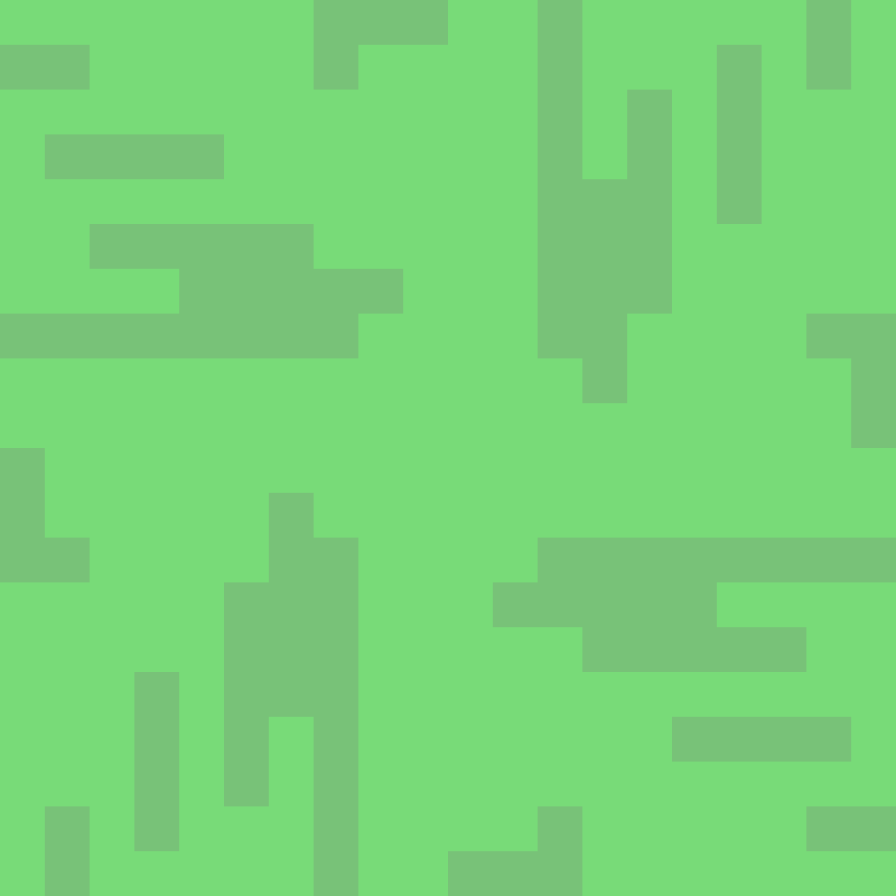
A Shadertoy shader for this pattern:

```glsl
// Blocky two-tone green tile: flat bars on a 20 x 20 grid of cells.
// One quadrant motif is built from box-filtered bars, then turned in
// quarter steps about the centre to fill the canvas.

const float GRID_CELLS = 20.0;
const vec3 LIGHT_GREEN = vec3(0.47, 0.86, 0.47);
const vec3 MUTED_GREEN = vec3(0.47, 0.76, 0.47);

// Share of a filter window of the given width that lies inside [lo, hi]
float overlap(float x, float lo, float hi, float width) {
    float covered = min(x + 0.5 * width, hi) - max(x - 0.5 * width, lo);
    return clamp(covered / width, 0.0, 1.0);
}

// Horizontal bar one cell high; q counts columns rightwards and rows downwards
float bar(vec2 q, float row, float start, float cells, float width) {
    return overlap(q.x, start, start + cells, width)
         * overlap(q.y, row, row + 1.0, width);
}

// Motif of the upper left quadrant; bars abut, so their coverage adds up
float motif(vec2 q, float width) {
    // Corner hook and short stub along the upper edge
    float cover = bar(q, 0.0, 7.0, 3.0, width)
                + bar(q, 1.0, 7.0, 1.0, width)
                + bar(q, 1.0, 0.0, 2.0, width);
    // Lone dash
    cover += bar(q, 3.0, 1.0, 4.0, width);
    // Stepped cluster of three long bars
    cover += bar(q, 5.0, 2.0, 5.0, width)
           + bar(q, 6.0, 4.0, 5.0, width)
           + bar(q, 7.0, 0.0, 8.0, width);
    return cover;
}

vec2 quarterTurn(vec2 p) {
    return vec2(-p.y, p.x);
}

// Sum of the motif over its four rotations about the centre
float pinwheel(vec2 p, float width) {
    float halfGrid = 0.5 * GRID_CELLS;
    float cover = 0.0;
    for (int i = 0; i < 4; i++) {
        cover += motif(vec2(p.x + halfGrid, halfGrid - p.y), width);
        p = quarterTurn(p);
    }
    return clamp(cover, 0.0, 1.0);
}

void mainImage(out vec4 fragColor, in vec2 fragCoord) {
    // Centred cell units; one pixel is the width of the edge filter
    float pixelWidth = GRID_CELLS / min(iResolution.x, iResolution.y);
    vec2 p = (fragCoord - 0.5 * iResolution.xy) * pixelWidth;

    vec3 colour = mix(LIGHT_GREEN, MUTED_GREEN, pinwheel(p, pixelWidth));
    fragColor = vec4(colour, 1.0);
}
```
